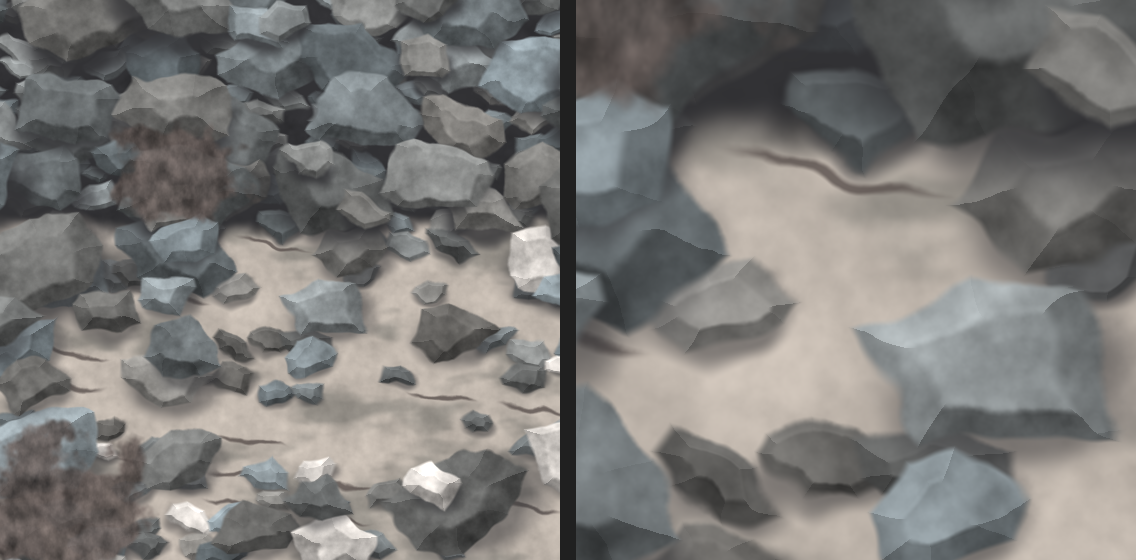
Left, the full canvas; right, a detail of the centre.
Give the GLSL for this texture, as a WebGL 1 fragment shader.

```glsl
precision highp float;
uniform vec2 u_resolution;

const vec3 SAND = vec3(0.78, 0.74, 0.70);
const vec3 DAMP_SAND = vec3(0.60, 0.58, 0.55);
const vec3 GAP = vec3(0.17, 0.17, 0.18);
const vec3 BLUE_STONE = vec3(0.45, 0.49, 0.51);
const vec3 WARM_STONE = vec3(0.49, 0.48, 0.465);
const vec3 PALE_STONE = vec3(0.82, 0.80, 0.78);
const vec3 BRUSH = vec3(0.29, 0.26, 0.25);
const float BANK = 0.59;

float hash(vec2 p) {
  vec3 q = fract(vec3(p.xyx) * 0.1031);
  q += dot(q, q.yzx + 33.33);
  return fract((q.x + q.y) * q.z);
}

float noise(vec2 p) {
  vec2 i = floor(p), f = fract(p);
  f = f * f * (3.0 - 2.0 * f);
  return mix(mix(hash(i), hash(i + vec2(1, 0)), f.x),
             mix(hash(i + vec2(0, 1)), hash(i + vec2(1, 1)), f.x), f.y);
}

float fbm(vec2 p) {
  float sum = 0.0, amp = 0.53;
  for (int i = 0; i < 4; i++) {
    sum += amp * noise(p);
    p = mat2(1.6, 1.2, -1.2, 1.6) * p + 7.3;
    amp *= 0.5;
  }
  return sum;
}

mat2 turn(float a) {
  return mat2(cos(a), sin(a), -sin(a), cos(a));
}

// Convex stone cut by random planes: x = distance, yz = nearest plane normal
vec3 stoneShape(vec2 p, vec2 seed) {
  vec3 cut = vec3(-9.0, 0.0, 0.0);
  for (int k = 0; k < 7; k++) {
    float fk = float(k);
    float angle = 6.2832 * (fk + 0.8 * hash(seed + fk * 3.7)) / 7.0;
    vec2 normal = vec2(cos(angle), sin(angle));
    float d = dot(p, normal) - 0.72 - 0.36 * hash(seed + fk * 5.1 + 20.0);
    if (d > cut.x) cut = vec3(d, normal);
  }
  return cut;
}

vec3 stoneColor(vec3 shape, vec2 seed, float grain, float pale) {
  vec3 base = mix(BLUE_STONE, WARM_STONE, hash(seed + 41.0));
  base *= 0.74 + 0.46 * hash(seed + 43.0);
  base = mix(base, PALE_STONE, pale);
  float bevel = 0.2 + 0.35 * hash(seed + 47.0);
  float side = smoothstep(-bevel - 0.06, -bevel + 0.06, shape.x);
  float light = mix(1.06, 0.93 + 0.27 * shape.z - 0.07 * shape.y, side);
  float ridge = 1.0 - smoothstep(0.0, 0.08, abs(shape.x + bevel));
  return base * (light + 0.07 * ridge * shape.z + 0.75 * (grain - 0.5));
}

// One jittered grid of stones, lower rows in front
vec3 addStones(vec3 color, vec2 uv, vec2 cell, float layer,
               float sandDensity, float pileDensity, float grain) {
  vec2 home = floor(uv / cell);
  for (int j = 0; j < 3; j++) {
    for (int i = 0; i < 3; i++) {
      vec2 id = home + vec2(float(i) - 1.0, 1.0 - float(j));
      vec2 seed = id + layer * 37.0 + 50.0;
      vec2 jitter = vec2(hash(seed), hash(seed + 11.0)) - 0.5;
      vec2 center = (id + 0.5 + 0.6 * jitter) * cell;
      float pile = smoothstep(BANK - 0.03, BANK + 0.04, center.y);
      float crowd = 1.0 + 0.5 * (1.0 - smoothstep(0.05, 0.3, center.y));
      if (hash(seed + 17.0) > mix(sandDensity * crowd, pileDensity, pile)) continue;
      float scale = 0.38 + 0.26 * hash(seed + 23.0);
      vec2 p = turn(0.9 * (hash(seed + 29.0) - 0.5)) * (uv - center) / (cell * scale);
      vec3 shape = stoneShape(p, seed);
      float shadow = 1.0 - smoothstep(0.65, 1.2, length(p + vec2(-0.08, 0.3)));
      color = mix(color, GAP * 1.15, shadow * mix(0.5, 0.8, pile));
      float pale = step(0.9, hash(seed + 31.0)) * (1.0 - pile);
      float edge = 0.0025 / (cell.y * scale);
      vec3 stone = stoneColor(shape, seed, grain, pale);
      color = mix(color, stone, 1.0 - smoothstep(-edge, edge, shape.x));
    }
  }
  return color;
}

// Thin broken twigs lying on the sand
float twigs(vec2 uv) {
  vec2 p = turn(0.12) * uv * vec2(6.0, 17.0);
  vec2 id = floor(p), f = fract(p) - 0.5;
  f.y += 0.5 * f.x * (hash(id) - 0.5);
  float bar = 1.0 - smoothstep(0.03, 0.12, abs(f.y) + 0.12 * abs(f.x));
  return bar * (1.0 - smoothstep(0.25, 0.45, abs(f.x))) * step(0.74, hash(id + 9.0));
}

float brushPatch(vec2 uv, vec2 center, vec2 radius, float ragged) {
  float d = length((uv - center) / radius) + 1.5 * (ragged - 0.5);
  return 1.0 - smoothstep(0.75, 1.05, d);
}

void main() {
  vec2 uv = gl_FragCoord.xy / u_resolution;
  float grain = 0.65 * fbm(uv * 26.0) + 0.35 * fbm(uv * 75.0 + 9.0);
  vec2 rough = vec2(noise(uv * 34.0), noise(uv * 34.0 + 60.0)) - 0.5;
  vec2 warped = uv + 0.014 * rough + 0.008 * (grain - 0.5);

  // Sand with damp streaks, meeting the dark hollows of the pile
  float damp = smoothstep(0.48, 0.72, fbm(uv * vec2(7.0, 15.0) + 4.0));
  vec3 color = mix(SAND, DAMP_SAND, damp) * (0.98 + 0.3 * (grain - 0.5));
  float bank = BANK + 0.09 * (fbm(uv * 8.0) - 0.5);
  color = mix(color, GAP * (0.8 + 0.6 * grain), smoothstep(bank - 0.01, bank + 0.04, uv.y));
  color = mix(color, BRUSH * 1.2, 0.8 * twigs(warped) * step(uv.y, BANK));

  // Stones from small rubble to large blocks
  color = addStones(color, warped, vec2(0.075, 0.045), 1.0, 0.27, 0.85, grain);
  color = addStones(color, warped, vec2(0.18, 0.12), 2.0, 0.34, 0.92, grain);
  color = addStones(color, warped, vec2(0.23, 0.15), 3.0, 0.3, 0.6, grain);
  color = addStones(color, warped, vec2(0.12, 0.085), 4.0, 0.14, 0.3, grain);

  // Dry brown brush
  float ragged = fbm(uv * 17.0 + 31.0);
  float brush = max(brushPatch(uv, vec2(0.31, 0.69), vec2(0.12, 0.08), ragged),
                    brushPatch(uv, vec2(0.10, 0.08), vec2(0.20, 0.14), ragged));
  vec3 twiggy = BRUSH * (0.45 + 1.5 * fbm(uv * vec2(48.0, 36.0)));
  color = mix(color, twiggy, 0.85 * brush);

  gl_FragColor = vec4(clamp(color, 0.0, 1.0), 1.0);
}
```
